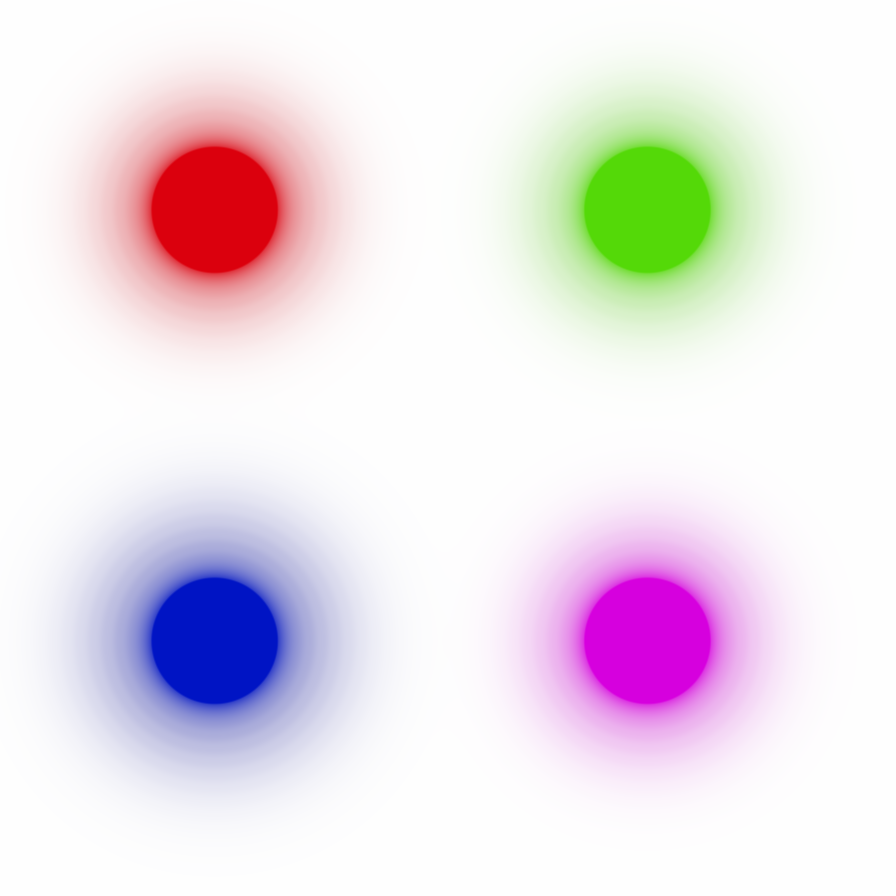
A three.js fragment shader for this background:

```glsl
// Four glowing discs in red, green, blue and magenta on a white ground.
varying vec2 vUv;

// Lays one disc with a tight glow and a wide, greyer halo over the ground.
vec3 glowDisc(vec3 ground, vec2 center, vec3 core, vec3 haloTint, float haloStrength, float haloWidth) {
  float radius = length(vUv - center);
  float outside = max(radius - 0.0703, 0.0);

  // Wide halo with faint concentric ripples
  float spread = outside / haloWidth;
  float halo = haloStrength * exp(-spread * spread);
  halo *= 1.0 + 0.025 * sin(radius * 420.0) * smoothstep(0.08, 0.11, radius);
  vec3 color = ground * (1.0 - halo * (1.0 - haloTint));

  // Tight glow hugging the rim, then the solid disc
  color = mix(color, core, 0.75 * exp(-outside / 0.014));
  return mix(core, color, smoothstep(0.069, 0.0718, radius));
}

void main() {
  vec3 color = vec3(0.996);

  // Two by two grid of discs
  for (int row = 0; row < 2; row++) {
    for (int column = 0; column < 2; column++) {
      vec2 cell = vec2(float(column), float(row));
      vec2 center = vec2(0.2396, 0.2848) + cell * vec2(0.483, 0.481);

      vec3 lowerCore = mix(vec3(0.0, 0.08, 0.77), vec3(0.84, 0.0, 0.87), cell.x);
      vec3 upperCore = mix(vec3(0.86, 0.0, 0.05), vec3(0.33, 0.85, 0.03), cell.x);
      vec3 core = mix(lowerCore, upperCore, cell.y);

      // The blue disc has the strongest and widest halo
      float blueness = (1.0 - cell.x) * (1.0 - cell.y);
      vec3 haloTint = mix(core * 0.86 + 0.02, vec3(0.1, 0.11, 0.57), blueness);
      float haloStrength = mix(0.31, 0.37, blueness);
      float haloWidth = mix(0.073, 0.085, blueness);

      color = glowDisc(color, center, core, haloTint, haloStrength, haloWidth);
    }
  }

  gl_FragColor = vec4(color, 1.0);
}
```
